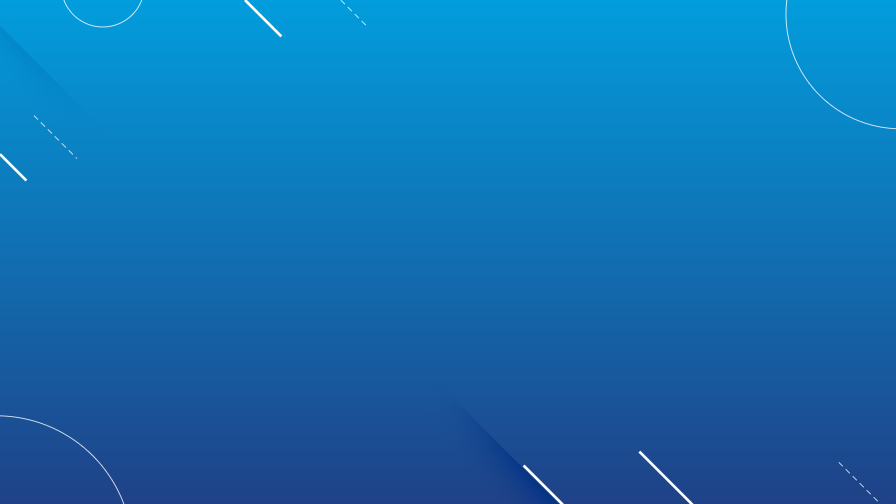
A Shadertoy shader for this background:

```glsl
// Blue vertical gradient with thin circles, diagonal strokes, dashes and soft folds.
#define SKY_TOP vec3(0.008, 0.616, 0.866)
#define SKY_BOTTOM vec3(0.122, 0.255, 0.53)
#define FOLD_DARK vec3(0.0, 0.19, 0.52)
#define FOLD_LIGHT vec3(0.0, 0.49, 0.76)
#define RING_HALF_WIDTH 0.0009
#define STROKE_HALF_WIDTH 0.0026
#define DASH_HALF_WIDTH 0.0009
#define DASH_PERIOD 0.0196
#define DASH_FILL 0.6
#define FOLD_WIDTH 0.085

// Lengths are in canvas heights. Rings: centre, radius. Lines: start, length.
const vec3 RINGS[3] = vec3[3](
    vec3(0.204, 1.029, 0.0825), vec3(1.787, 0.972, 0.2275), vec3(-0.007, -0.095, 0.27));
const vec3 STROKES[4] = vec3[4](
    vec3(0.486, 1.0, 0.102), vec3(0.0, 0.694, 0.074),
    vec3(1.039, 0.0764, 0.15), vec3(1.2685, 0.104, 0.2));
const vec3 DASHES[3] = vec3[3](
    vec3(0.676, 1.0, 0.075), vec3(0.067, 0.771, 0.121), vec3(1.664, 0.083, 0.16));

// Share of a pixel covered by a band of the given half width.
float bandCoverage(float dist, float halfWidth, float px) {
    float upper = min(dist + 0.5 * px, halfWidth);
    float lower = max(dist - 0.5 * px, -halfWidth);
    return max(upper - lower, 0.0) / px;
}

// x runs down to the right, y runs down to the left.
vec2 diagonalFrame(vec2 p) {
    return vec2(p.x - p.y, -p.x - p.y) * 0.70710678;
}

float segment(vec2 q, float len, float halfWidth, float px) {
    float ends = clamp(min(q.x, len - q.x) / px + 0.5, 0.0, 1.0);
    return ends * bandCoverage(q.y, halfWidth, px);
}

float dashPattern(float along, float px) {
    float halfDash = 0.5 * DASH_FILL * DASH_PERIOD;
    float offset = mod(along, DASH_PERIOD) - halfDash;
    offset -= DASH_PERIOD * round(offset / DASH_PERIOD);
    return clamp((halfDash - abs(offset)) / px + 0.5, 0.0, 1.0);
}

// Shadow with one crisp diagonal edge, fading across its width.
float foldShadow(vec2 q, float px) {
    float edge = clamp(q.y / px + 0.5, 0.0, 1.0);
    float fade = 1.0 - clamp(q.y / FOLD_WIDTH, 0.0, 1.0);
    return edge * fade * fade;
}

void mainImage(out vec4 fragColor, in vec2 fragCoord) {
    float px = 1.0 / iResolution.y;
    vec2 p = fragCoord * px;
    vec3 color = mix(SKY_BOTTOM, SKY_TOP, p.y);

    // Folds: one deepens downwards, the other fades out downwards
    vec2 lowFold = diagonalFrame(p - vec2(0.868, 0.241));
    vec2 highFold = diagonalFrame(p - vec2(0.0, 0.949));
    float lowShade = foldShadow(lowFold, px) * smoothstep(0.0, 0.3, lowFold.x);
    float highShade = foldShadow(highFold, px) * (1.0 - smoothstep(0.08, 0.33, highFold.x));
    color = mix(color, FOLD_DARK, 0.9 * lowShade);
    color = mix(color, FOLD_LIGHT, 0.6 * highShade);

    // White line work
    float ink = 0.0;
    for (int i = 0; i < 3; i++) {
        float ringDist = length(p - RINGS[i].xy) - RINGS[i].z;
        ink = max(ink, 0.85 * bandCoverage(ringDist, RING_HALF_WIDTH, px));
        vec2 q = diagonalFrame(p - DASHES[i].xy);
        float dashed = segment(q, DASHES[i].z, DASH_HALF_WIDTH, px) * dashPattern(q.x, px);
        ink = max(ink, 0.85 * dashed);
    }
    for (int i = 0; i < 4; i++) {
        vec2 q = diagonalFrame(p - STROKES[i].xy);
        ink = max(ink, segment(q, STROKES[i].z, STROKE_HALF_WIDTH, px));
    }
    fragColor = vec4(mix(color, vec3(1.0), ink), 1.0);
}
```
